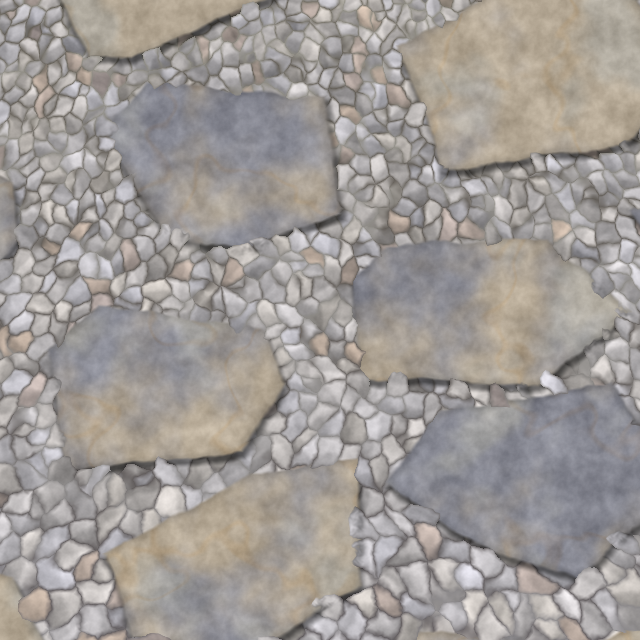
Give the GLSL for this texture, as a WebGL 1 fragment shader.

```glsl
precision highp float;
// Flat irregular paving stones set in pale gravel, seen slightly from above.
// Gravel is stretched cellular noise that shrinks with distance; stones are
// jittered convex polygons on a sheared lattice, coloured by layered sines.

#define STONE_PITCH vec2(0.48, 0.32)
#define STONE_RADIUS vec2(0.203, 0.135)
#define ROW_SLOPE 0.25
#define GRAVEL_NEAR 23.0
#define GRAVEL_FAR 42.0
#define GAP_WIDTH 0.34
#define GAP_COLOR vec3(0.35, 0.33, 0.34)
#define TAN_COLOR vec3(0.71, 0.66, 0.585)
#define SLATE_COLOR vec3(0.53, 0.535, 0.575)
#define PALE_COLOR vec3(0.69, 0.685, 0.66)

uniform vec2 u_resolution;

float hash(vec2 p) {
  return fract(sin(dot(p, vec2(127.1, 311.7))) * 43758.55);
}

vec2 hash2(vec2 p) {
  return vec2(hash(p), hash(p + 37.3));
}

vec2 direction(float angle) {
  return vec2(cos(angle), sin(angle));
}

// Layered, folded sines, roughly -1 to 1.
float layers(vec2 p) {
  float sum = 0.0, amp = 0.55;
  for (int i = 0; i < 5; i++) {
    p = mat2(0.8, 0.6, -0.6, 0.8) * p * 1.75 + 1.7;
    sum += amp * sin(p.x + 1.4 * sin(p.y * 0.8)) * sin(p.y + 1.3 * sin(p.x * 0.7));
    amp *= 0.62;
  }
  return sum;
}

// Distance to the nearest stone (x) and that stone's random seed (y).
vec2 stones(vec2 p) {
  p += 0.006 * vec2(layers(p * 13.0), layers(p * 13.0 + 4.0));
  vec2 nearest = vec2(1.0, 0.0);
  float row = floor((p.y - ROW_SLOPE * p.x - 0.02) / STONE_PITCH.y + 0.5);
  for (int j = -1; j <= 1; j++) {
    float r = row + float(j);
    float shift = mix(0.36, 0.24, mod(r, 2.0));
    float column = floor((p.x - shift) / STONE_PITCH.x + 0.5);
    for (int i = -1; i <= 1; i++) {
      vec2 id = vec2(column + float(i), r);
      vec2 center = id * STONE_PITCH + vec2(shift, 0.02);
      center.y += ROW_SLOPE * center.x;
      center += (hash2(id + 5.0) - 0.5) * vec2(0.05, 0.03);
      vec2 local = (p - center) / STONE_RADIUS;
      float d = -1.0;
      for (int k = 0; k < 6; k++) {
        vec2 jitter = hash2(id * 7.0 + float(k) * 3.1);
        vec2 side = direction((float(k) + 0.75 * jitter.x) * 1.0472);
        d = max(d, dot(local, side) - mix(0.74, 1.06, jitter.y));
      }
      d *= STONE_RADIUS.y;
      if (d < nearest.x) nearest = vec2(d, hash(id + 2.6));
    }
  }
  return nearest;
}

// Pebble cells: offset from the pebble centre (xy), gap distance (z), seed (w).
vec4 pebbles(vec2 q) {
  vec2 base = floor(q), offset = vec2(0.0);
  float first = 8.0, second = 8.0, seed = 0.0;
  for (int j = -2; j <= 2; j++) {
    for (int i = -2; i <= 2; i++) {
      vec2 id = base + vec2(float(i), float(j));
      vec2 v = q - id - hash2(id);
      float h = hash(id + 11.0);
      vec2 axis = direction(0.6 + 2.4 * h);
      float along = dot(v, axis) * 0.76;
      float across = dot(v, vec2(-axis.y, axis.x)) * 1.18;
      float d = length(vec2(along, across)) + 0.16 * hash(id + 23.0);
      if (d < first) {
        second = first; first = d; offset = v; seed = h;
      } else {
        second = min(second, d);
      }
    }
  }
  return vec4(offset, second - first, seed);
}

vec3 gravelColor(vec4 pebble, float body, vec2 p) {
  vec2 tone = hash2(vec2(pebble.w * 91.0, 4.0));
  float facet = dot(pebble.xy, direction(pebble.w * 40.0));
  float light = mix(0.63, 0.84, tone.x) - 0.06 * p.y;
  light += 0.10 * smoothstep(-0.16, 0.16, facet) - 0.05;
  light += 0.10 * pebble.y + 0.07 * layers(p * 45.0);
  vec3 tint = mix(vec3(1.02, 0.99, 0.96), vec3(0.99, 0.985, 1.025), tone.y);
  tint *= mix(vec3(1.0), vec3(0.96, 0.90, 0.85), step(0.92, fract(pebble.w * 57.0)));
  // Gaps are deep in some places and nearly closed in others.
  float depth = smoothstep(-0.5, 0.35, layers(p * 17.0 + 2.0));
  vec3 gap = mix(vec3(0.54, 0.53, 0.54), GAP_COLOR, depth) + vec3(0.02, 0.02, -0.03) * p.y;
  return mix(gap, light * tint, body);
}

vec3 stoneColor(vec2 p, float seed, float d) {
  vec2 q = p + seed * 19.0;
  float warmth = 0.75 * layers(q * 6.0) + 1.7 * (seed - 0.25);
  vec3 color = mix(SLATE_COLOR, TAN_COLOR, smoothstep(-0.5, 0.5, warmth));
  color = mix(color, PALE_COLOR, 0.6 * smoothstep(0.0, 0.5, layers(q * 5.0 + 8.0)));
  float vein = 1.0 - smoothstep(0.0, 0.07, abs(layers(q * 4.0 + 3.0)));
  color += vein * vec3(0.0, -0.02, -0.045);
  color += 0.07 * layers(q * 20.0) + 0.05 * layers(q * 60.0);
  return color * mix(0.88, 1.0, smoothstep(0.0, 0.012, -d));
}

void main() {
  vec2 p = gl_FragCoord.xy / min(u_resolution.x, u_resolution.y);

  // Gravel coordinates: cells grow denser toward the top.
  float growth = GRAVEL_FAR - GRAVEL_NEAR;
  float density = GRAVEL_NEAR + growth * p.y;
  vec2 q = vec2((p.x - 0.5) * density, p.y * (density - 0.5 * growth * p.y));
  q += 0.16 * vec2(layers(p * 28.0), layers(p * 28.0 + 9.0));
  vec4 pebble = pebbles(q);
  float body = smoothstep(-0.03, GAP_WIDTH, pebble.z);
  body = sqrt(body);
  vec3 color = gravelColor(pebble, body, p);

  // Some pebbles centred beyond a stone's rim lap over it.
  vec2 stone = stones(p);
  float beyond = stones(p - pebble.xy / density).x;
  float lap = step(0.5, fract(pebble.w * 31.0)) * smoothstep(0.0, 0.005, beyond);

  // Shadow beneath the lower edges, then the stones.
  float shadow = stones(p + vec2(-0.003, 0.009)).x;
  color *= 1.0 - 0.5 * (1.0 - lap) * (1.0 - smoothstep(-0.004, 0.007, shadow));
  float cover = 1.0 - smoothstep(-0.003, 0.003, stone.x + 0.018 * lap * body);
  color = mix(color, stoneColor(p, stone.y, stone.x), cover);

  gl_FragColor = vec4(clamp(color, 0.0, 1.0), 1.0);
}
```
